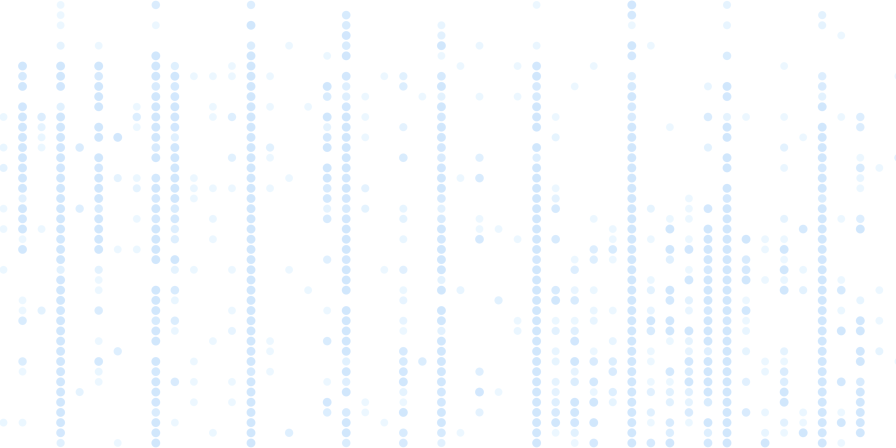
A WebGL 2 fragment shader for this pattern:

```glsl
#version 300 es
precision highp float;
// Pale blue dots in 47 columns and 44 rows, with rhythmic dense columns and worn gaps.

uniform vec2 u_resolution;
out vec4 fragColor;

float hash(vec2 p) {
  vec3 q = fract(vec3(p.xyx) * 0.1031);
  q += dot(q, q.yzx + 33.33);
  return fract((q.x + q.y) * q.z);
}

vec2 gradient(vec2 corner) {
  float angle = 6.2832 * hash(corner + 17.0);
  return vec2(cos(angle), sin(angle));
}

float gradientNoise(vec2 p) {
  vec2 i = floor(p), f = fract(p);
  vec2 w = f * f * (3.0 - 2.0 * f);
  vec2 e = vec2(1.0, 0.0);
  float low = mix(dot(gradient(i), f), dot(gradient(i + e), f - e), w.x);
  float high = mix(dot(gradient(i + e.yx), f - e.yx), dot(gradient(i + 1.0), f - 1.0), w.x);
  return mix(low, high, w.y);
}

// Soft elliptical patch, 1 inside and 0 outside
float patchMask(vec2 p, vec2 center, vec2 radii) {
  return 1.0 - smoothstep(0.75, 1.15, length((p - center) / radii));
}

// Chance that a cell holds a dot; values above 1 are also darker
float dotDensity(vec2 cell, vec2 p) {
  float everyFifth = 1.0 - step(0.5, abs(mod(cell.x, 5.0) - 3.0));
  float everyFourth = 1.0 - step(0.5, abs(mod(cell.x, 4.0) - 1.0));
  float density = 0.1 + 0.78 * everyFifth + 0.3 * everyFourth;

  // Denser patches at the upper left and lower right
  float upperLeft = patchMask(p, vec2(0.36, 0.66), vec2(0.5, 0.25));
  float lowerRight = patchMask(p, vec2(1.55, 0.16), vec2(0.43, 0.4));
  density += upperLeft * mix(0.1, 0.5, everyFourth);
  density += lowerRight * (0.38 + 0.4 * (hash(vec2(cell.x, 91.0)) - 0.5));

  // Thinning along the top and at the upper right
  density -= 0.45 * smoothstep(0.84, 0.95, p.y + 0.02 * p.x);
  density -= 0.2 * smoothstep(0.5, 0.8, p.y) * smoothstep(1.0, 1.5, p.x);

  // Wear that runs along each column
  return density + 0.35 * gradientNoise(vec2(cell.x * 0.73, cell.y * 0.19));
}

void main() {
  vec2 p = gl_FragCoord.xy / u_resolution.y;
  float pixel = 1.0 / u_resolution.y;

  // Grid of dot centers
  vec2 pitch = vec2(0.0425, 0.02274);
  vec2 firstDot = vec2(0.0078, 0.0112);
  vec2 cell = floor((p - firstDot) / pitch + 0.5);
  vec2 center = firstDot + cell * pitch;

  // Presence, tone and size of this dot
  float density = dotDensity(cell, center);
  float present = step(hash(cell + 3.0), max(density, 0.03));
  float tone = smoothstep(0.3, 0.9, density + 0.8 * (hash(cell + 57.0) - 0.4));
  float radius = mix(0.0086, 0.0098, tone);
  float coverage = 1.0 - smoothstep(-0.7 * pixel, 0.7 * pixel, length(p - center) - radius);

  vec3 white = vec3(1.0);
  vec3 paleBlue = vec3(0.925, 0.97, 1.0);
  vec3 softBlue = vec3(0.82, 0.905, 0.99);
  vec3 color = mix(white, mix(paleBlue, softBlue, tone), coverage * present);
  fragColor = vec4(color, 1.0);
}
```
